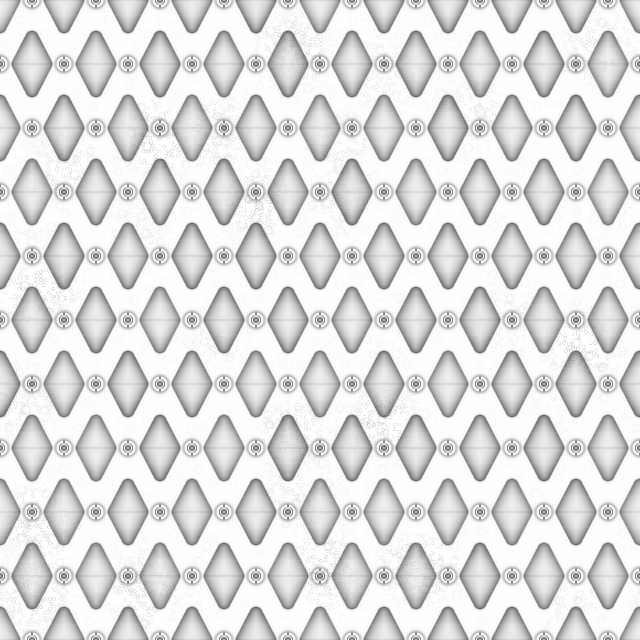
Give the GLSL for this pattern, as a Shadertoy shader.

```glsl
// Staggered rows of soft, rounded diamond hollows with small slotted studs between them.
// Distance functions shade each repeat; wrapped cellular noise adds faint patches of wear.
// Ten columns and ten half-shifted rows keep all four edges seamless.

const float REPEATS = 10.0;
const vec2 DIAMOND_CORE = vec2(0.217, 0.42);
const float DIAMOND_ROUND = 0.10;

float hash(vec2 p) {
    vec3 q = fract(p.xyx * vec3(0.1031, 0.1030, 0.0973));
    q += dot(q, q.yzx + 33.33);
    return fract((q.x + q.y) * q.z);
}

float bell(float x, float width) {
    x /= width;
    return exp(-x * x);
}

// Coverage of the region where the distance is negative
float fill(float distance, float blur) {
    return 1.0 - smoothstep(-blur, blur, distance);
}

float rhombusDistance(vec2 p, vec2 size) {
    p = abs(p);
    vec2 k = (size - 2.0 * p) * size;
    float h = clamp((k.x - k.y) / dot(size, size), -1.0, 1.0);
    float d = length(p - 0.5 * size * vec2(1.0 - h, 1.0 + h));
    return d * sign(p.x * size.y + p.y * size.x - size.x * size.y);
}

// Wrapped cellular noise: distance to the nearest point and its random value
vec2 cellular(vec2 uv, float cells, float seed) {
    vec2 p = uv * cells, base = floor(p);
    vec2 nearest = vec2(9.0, 0.0);
    for (int y = -1; y <= 1; y++)
    for (int x = -1; x <= 1; x++) {
        vec2 cell = base + vec2(x, y);
        vec2 id = mod(cell, cells) + seed;
        vec2 point = cell + 0.15 + 0.7 * vec2(hash(id), hash(id + 57.0));
        float d = length(p - point);
        if (d < nearest.x) nearest = vec2(d, hash(id + 113.0));
    }
    return nearest;
}

// Faint bubbles everywhere, fine scribbles gathered in patches
float wear(vec2 uv) {
    vec2 area = cellular(uv, 7.0, 3.0);
    vec2 bubble = cellular(uv, 46.0, 17.0);
    vec2 grain = cellular(uv, 150.0, 29.0);
    float patchy = (1.0 - smoothstep(0.1, 0.6, area.x)) * smoothstep(0.35, 0.9, area.y);
    float ring = bell(bubble.x - 0.12 - 0.2 * bubble.y, 0.06) * step(0.6, bubble.y);
    float scribble = bell(grain.x - 0.38, 0.09) * step(0.45, grain.y);
    return ring * (0.018 + 0.05 * patchy) + scribble * (0.008 + 0.13 * patchy);
}

// Hollow: dark rim, bright middle, a centre crease and two faint bands
float hollowTone(vec2 p, float depth, float variation) {
    float height = abs(p.y);
    float tone = 0.975 - (0.50 + 0.05 * variation) * exp(-depth / 0.09);
    tone -= 0.07 * smoothstep(0.18, 0.50, height);
    tone -= 0.07 * bell(p.y, 0.012) + 0.045 * exp(-height / 0.06);
    tone += 0.025 * bell(height - 0.235, 0.008);
    return tone - 0.012 * variation;
}

// Stud: blurred outer rim, split ring, grey core and two upright slots
float studTone(vec2 p, float blur) {
    float r = length(p);
    float rim = r - 0.125;
    float tone = 1.0 - 0.25 * bell(rim, rim < 0.0 ? 0.012 : 0.032);
    float split = smoothstep(0.012, 0.012 + 2.0 * blur, abs(p.x));
    tone = mix(tone, 0.40, fill(abs(r - 0.073) - 0.007, blur) * split);
    tone = mix(tone, 0.60, fill(r - 0.043, blur));
    tone = mix(tone, 0.36, fill(abs(r - 0.040) - 0.006, blur));
    vec2 slot = abs(vec2(p.x, abs(p.y) - 0.095)) - vec2(0.011, 0.021);
    return mix(tone, 0.32, fill(max(slot.x, slot.y), blur));
}

void mainImage(out vec4 fragColor, in vec2 fragCoord) {
    vec2 uv = fragCoord / iResolution.xy;
    vec2 p = uv * REPEATS;
    float blur = 0.75 * REPEATS / min(iResolution.x, iResolution.y);
    float worn = wear(uv);
    float tone = 0.995 - worn;

    // Diamond tips reach past the row boundary, so blend the two closest rows
    for (int i = 0; i < 2; i++) {
        float row = floor(p.y) + float(i);
        float x = p.x - 0.5 * mod(row, 2.0);
        float column = floor(x + 0.5);
        vec2 local = vec2(x - column, p.y - row);
        float variation = hash(mod(vec2(column, row), REPEATS) + 7.0) - 0.5;

        float d = rhombusDistance(local, DIAMOND_CORE) - DIAMOND_ROUND;
        tone *= 1.0 - 0.16 * exp(-max(d, 0.0) / 0.012);
        float hollow = hollowTone(local, max(-d, 0.0), variation) - 0.5 * worn;
        tone = mix(tone, hollow, fill(d, blur));
        tone *= studTone(vec2(fract(x) - 0.5, local.y), blur);
    }
    fragColor = vec4(vec3(clamp(tone, 0.0, 1.0)), 1.0);
}
```
